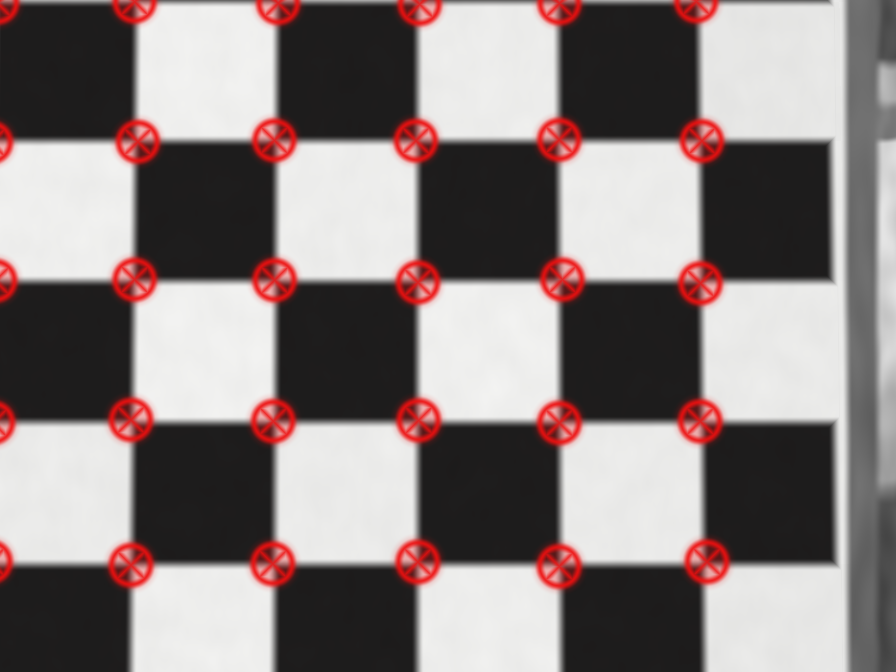
A Shadertoy shader for this pattern:

```glsl
const vec3 INK = vec3(0.115, 0.11, 0.11);
const vec3 PAPER = vec3(0.93, 0.93, 0.925);
const vec3 RED = vec3(0.93, 0.06, 0.06);
const float CELLS_PER_UNIT = 4.74;

vec2 hash2(vec2 p) {
    vec3 q = fract(p.xyx * vec3(0.1031, 0.1030, 0.0973));
    q += dot(q, q.yzx + 33.33);
    return fract((q.xx + q.yz) * q.zy) * 2.0 - 1.0;
}

float gradientNoise(vec2 p) {
    vec2 i = floor(p), f = fract(p);
    vec2 w = f * f * f * (f * (f * 6.0 - 15.0) + 10.0);
    vec2 e = vec2(0.0, 1.0);
    float a = dot(hash2(i), f);
    float b = dot(hash2(i + e.yx), f - e.yx);
    float c = dot(hash2(i + e.xy), f - e.xy);
    float d = dot(hash2(i + e.yy), f - e.yy);
    return mix(mix(a, b, w.x), mix(c, d, w.x), w.y);
}

float softStep(float edge, float x, float blur) {
    return smoothstep(edge - blur, edge + blur, x);
}

// Slight perspective: columns converge upward, rows compress upward
vec2 boardCoords(vec2 p) {
    float columnWidth = mix(0.2135, 0.2092, p.y);
    float h = p.y - 0.16;
    return vec2(3.0 + (p.x - 0.6215) / columnWidth, h * (4.712 + 0.077 * h));
}

// Positive in even cells, negative in odd ones, zero on the borders
vec2 alternation(vec2 g) {
    return 0.5 - abs(mod(g + 0.5, 2.0) - 1.0);
}

float checker(vec2 g, float blur) {
    vec2 s = smoothstep(-blur, blur, alternation(g)) * 2.0 - 1.0;
    return 0.5 + 0.5 * s.x * s.y;
}

// Distance to a ring with a diagonal cross inside
float markerDistance(vec2 p, float radius, float ringHalf, float crossHalf) {
    float r = length(p);
    float ring = abs(r - radius) - ringHalf;
    float arms = min(abs(p.x + p.y), abs(p.x - p.y)) * 0.7071 - crossHalf;
    return min(ring, max(arms, r - radius));
}

// x: stroke coverage, y: faint colour bleed around and between strokes
vec2 markers(vec2 g, float blur) {
    vec2 node = round(g);
    vec2 wobble = hash2(node + 17.0) * vec2(0.024, 0.02);
    vec2 local = (g - node - wobble) / CELLS_PER_UNIT;
    float d = markerDistance(local, 0.0285, 0.0040, 0.0027);
    float bleed = 1.0 - softStep(0.036, length(local), 0.009);
    bool inside = node.x >= 0.0 && node.x <= 5.0 && node.y >= 0.0 && node.y <= 4.0;
    return inside ? vec2(1.0 - softStep(0.0, d, blur), bleed) : vec2(0.0);
}

vec3 board(vec2 p, vec2 g, float blur) {
    float white = checker(g, blur * CELLS_PER_UNIT);
    white = max(white, softStep(5.926, g.x, blur * CELLS_PER_UNIT));
    float mottling = 0.022 * gradientNoise(p * 20.0)
                   + 0.008 * gradientNoise(p * vec2(70.0, 35.0));
    float cellShade = 0.012 * hash2(floor(g)).x;
    vec3 paper = PAPER + mottling + cellShade - 0.02 * softStep(5.0, g.x, 0.1);
    return mix(INK + 0.3 * mottling, paper, white);
}

// Blotchy surroundings beyond the board's rim
float backdrop(vec2 p) {
    float y = p.y + 0.012 * gradientNoise(p * 30.0);
    float shade = mix(0.3, 0.62, softStep(0.27, y, 0.02));
    shade = mix(shade, 0.84, softStep(0.42, y, 0.13));
    shade = mix(shade, 0.48, softStep(0.79, y, 0.008));
    shade = mix(shade, 0.68, softStep(0.845, y, 0.012));
    shade = mix(shade, 0.32, softStep(0.905, y, 0.012));
    return shade + 0.12 * gradientNoise(p * vec2(40.0, 18.0));
}

void mainImage(out vec4 fragColor, in vec2 fragCoord) {
    vec2 p = fragCoord / iResolution.y;
    float pixel = 1.0 / iResolution.y;
    vec2 g = boardCoords(p);
    vec3 color = board(p, g, max(0.0095, pixel));

    // Grey rim and the background to its right
    float bend = 0.003 * gradientNoise(vec2(p.y * 5.0, 2.5));
    float rimBlur = max(0.008, pixel);
    float rimShade = 0.39 + 0.05 * p.y + 0.08 * gradientNoise(p * vec2(35.0, 9.0));
    color = mix(color, vec3(rimShade), softStep(1.263 - 0.006 * p.y + bend, p.x, rimBlur));
    color = mix(color, vec3(backdrop(p)), softStep(1.306 + bend, p.x, rimBlur));

    // Corner markers
    vec2 mark = markers(g, max(0.0048, pixel));
    color = mix(color, RED, 0.28 * mark.y);
    color = mix(color, RED, 0.92 * mark.x);
    fragColor = vec4(clamp(color, 0.0, 1.0), 1.0);
}
```
